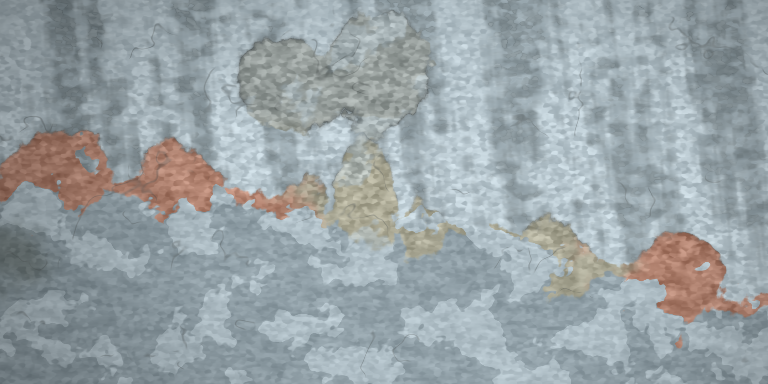
Reproduce this texture procedurally as a WebGL 1 fragment shader.

```glsl
precision highp float;
uniform vec2 u_resolution;

const vec3 PALE_PAINT = vec3(0.74, 0.80, 0.83);
const vec3 GRIME = vec3(0.47, 0.52, 0.54);
const vec3 SLATE = vec3(0.57, 0.63, 0.66);
const vec3 SCRAP = vec3(0.69, 0.75, 0.78);
const vec3 MORTAR = vec3(0.59, 0.62, 0.61);
const vec3 OCHRE = vec3(0.67, 0.66, 0.58);
const vec3 BRICK = vec3(0.71, 0.51, 0.43);
const vec3 MOSS = vec3(0.40, 0.44, 0.43);
const vec3 SHADOW = vec3(0.33, 0.35, 0.35);
const vec2 GRAIN_SCALE = vec2(75.0, 115.0);
const float GRAIN_CONTRAST = 0.20;
const float EDGE = 0.005;
const float RIM = 0.005;
const float VIGNETTE = 0.27;
const int PATCHES = 6;
const mat2 TURN = mat2(0.8, 0.6, -0.6, 0.8);

vec3 hash3(vec2 p) {
  vec3 h = vec3(dot(p, vec2(127.1, 311.7)), dot(p, vec2(269.5, 183.3)), dot(p, vec2(113.5, 71.9)));
  return fract(sin(h) * 43758.5);
}

// Smooth cellular noise: hashed cell values blended by distance, 0 to 1
float cells(vec2 p) {
  vec2 base = floor(p);
  float sum = 0.0, total = 0.0;
  for (int j = -1; j <= 1; j++) {
    for (int i = -1; i <= 1; i++) {
      vec2 cell = base + vec2(float(i), float(j));
      vec3 h = hash3(cell);
      vec2 d = cell + h.xy - p;
      float weight = exp(-7.0 * dot(d, d));
      sum += weight * h.z;
      total += weight;
    }
  }
  return sum / total;
}

// Layered warped sines, roughly -0.8 to 0.8
float waves(vec2 p) {
  float sum = 0.0, amp = 0.5;
  for (int i = 0; i < 5; i++) {
    float a = sin(p.x + 1.7 * sin(p.y));
    float b = sin(p.y * 1.1 + 1.5 * sin(p.x * 0.7 + float(i)));
    sum += amp * 0.5 * (a + b);
    p = TURN * p * 1.85 + 2.3;
    amp *= 0.6;
  }
  return sum;
}

float ellipse(vec2 p, vec2 center, vec2 radius) {
  return (length((p - center) / radius) - 1.0) * min(radius.x, radius.y);
}

float inside(float d) { return 1.0 - smoothstep(-EDGE, EDGE, d); }

// Sloping border between upper paint and bare lower coat
float border(float x) { return 0.54 - 0.04 * x - 0.065 * x * x; }

// Exposed warm patches strung along the border
float patchDistance(vec2 p) {
  float d = abs(p.y - border(p.x)) - 0.018;
  for (int i = 0; i < PATCHES; i++) {
    float n = float(i);
    float x = 0.15 + 0.32 * n;
    float r = 0.092 + 0.032 * cos(n * 1.257);
    vec2 jitter = (hash3(vec2(n, 4.0)).xy - 0.5) * 0.03;
    d = min(d, ellipse(p, vec2(x, border(x)) + jitter, vec2(r, r * 1.1)));
  }
  return d;
}

// Large fallen flake with a drip below it
float flakeDistance(vec2 p) {
  float lobes = min(ellipse(p, vec2(0.76, 0.77), vec2(0.14, 0.13)),
                    ellipse(p, vec2(0.98, 0.81), vec2(0.14, 0.14)));
  return min(lobes, ellipse(p, vec2(0.96, 0.52), vec2(0.07, 0.15)));
}

void main() {
  vec2 p = gl_FragCoord.xy / u_resolution.y;
  p.x *= 2.0 * u_resolution.y / u_resolution.x;
  vec2 q = p + 0.05 * vec2(waves(p * 14.0), waves(p * 14.0 + 7.0));
  q += 0.012 * vec2(waves(p * 60.0), waves(p * 60.0 + 3.0));
  float grain = cells(p * GRAIN_SCALE) - 0.5;
  float blotch = cells(p * vec2(26.0, 40.0)) - 0.5;
  float scraps = waves(p * vec2(17.0, 20.0) + 5.0);
  float scratch = waves(p * vec2(25.0, 110.0));
  float height = q.y - border(q.x);

  // Upper paint with leaning streaks of grime
  float streak = waves(vec2((p.x + 0.12 * p.y) * 22.0, p.y * 2.5));
  float dirt = smoothstep(-0.15, 0.55, streak + 0.35 * blotch + 0.25 * scratch);
  dirt += 0.35 * smoothstep(0.65, 1.05, p.y + 0.1 * scraps);
  dirt *= clamp(0.65 + 1.1 * grain + 0.5 * blotch, 0.1, 1.0);
  vec3 color = mix(PALE_PAINT, GRIME, clamp(dirt, 0.0, 1.0));

  // Bare lower coat with scraps of paint
  float scrapMask = smoothstep(0.08, 0.16, scraps + 0.12 * (p.x - 1.0));
  vec3 lower = mix(SLATE, SCRAP, scrapMask) + 0.05 * blotch;
  color = mix(color, lower, inside(height));

  // Flake, fading to ochre down the drip
  float flake = flakeDistance(q);
  vec3 bare = mix(OCHRE, MORTAR, smoothstep(0.55, 0.72, p.y));
  bare = mix(bare, SCRAP, 0.55 * smoothstep(0.1, 0.3, scraps)) + 0.08 * blotch;
  color = mix(color, bare, inside(flake));
  float rim = exp(-abs(flake) / RIM) * smoothstep(-0.3, 0.3, waves(p * 9.0));
  color = mix(color, SHADOW, 0.65 * rim * smoothstep(0.0, 0.05, height));

  // Warm patches, worn away toward their lower side
  float warm = patchDistance(q);
  float brickShare = smoothstep(0.3, 0.5, abs(p.x - 1.18) + 0.15 * scraps);
  vec3 warmColor = mix(OCHRE, BRICK, brickShare) + 0.14 * blotch;
  float worn = smoothstep(0.0, 0.06, scraps - 0.22 - 3.0 * height);
  color = mix(color, warmColor, inside(warm) * (1.0 - worn) * 0.95);
  float lip = exp(-abs(warm) / RIM) * smoothstep(0.02, 0.07, height);
  color = mix(color, SHADOW, 0.4 * lip);

  // Damp stain, hairline cracks, grain and corner shade
  float stain = 1.0 - smoothstep(-0.06, 0.05, ellipse(q, vec2(0.03, 0.33), vec2(0.1, 0.09)));
  color = mix(color, MOSS, 0.65 * stain);
  float crack = 1.0 - smoothstep(0.0, 0.03, abs(waves(p * 8.0 + 11.0)));
  color = mix(color, SHADOW, 0.3 * crack * smoothstep(0.15, 0.35, waves(p * 13.0 + 2.0)));
  color += GRAIN_CONTRAST * grain * (0.5 + 0.5 * smoothstep(-0.1, 0.1, height)) + 0.035 * scratch;
  float corner = length((p - vec2(1.15, 0.48)) * vec2(0.85, 1.0));
  color *= 1.0 - VIGNETTE * smoothstep(0.4, 1.15, corner);
  gl_FragColor = vec4(clamp(color, 0.0, 1.0), 1.0);
}
```
